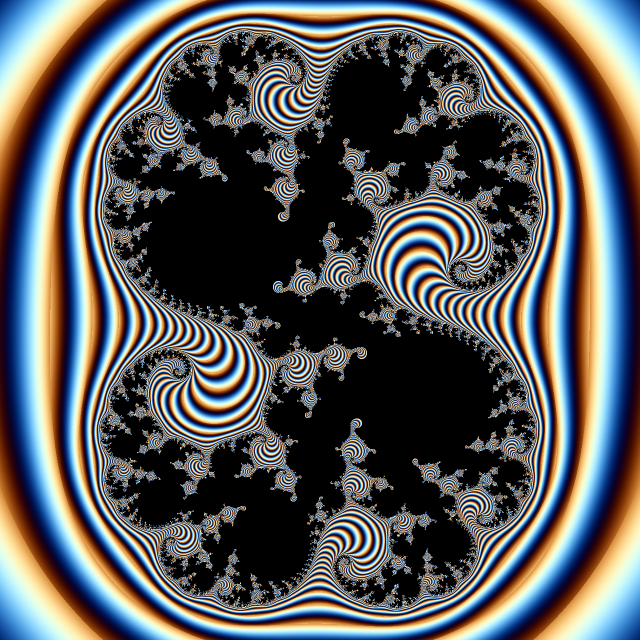
This background is drawn by a WebGL 2 fragment shader. Its source:

```glsl
#version 300 es
precision highp float;
// Draws a filled Julia set in black, ringed by smooth blue, cream and copper bands.

uniform vec2 u_resolution;
out vec4 outColor;

const float TAU = 6.2831853;
const float HALF_WIDTH = 1.2;              // half extent of the visible plane
const vec2 JULIA_SEED = vec2(0.285, -0.013);
const vec3 BAND_PHASE = vec3(0.14, 0.24, 0.34);
const int MAX_STEPS = 64;                  // points that last longer stay black
const float BAILOUT = 2.0;
const int SAMPLES = 2;                     // samples per axis for smooth edges

vec2 complexSquare(vec2 z) {
    return vec2(z.x * z.x - z.y * z.y, 2.0 * z.x * z.y);
}

// Fractional escape count, or -1 for points that stay bounded
float escapeCount(vec2 z, vec2 seed) {
    for (int i = 1; i <= MAX_STEPS; i++) {
        z = complexSquare(z) + seed;
        if (dot(z, z) > BAILOUT * BAILOUT) {
            return float(i) - log2(log2(length(z)));
        }
    }
    return -1.0;
}

// One full colour cycle for each escape step
vec3 bandColor(float count, vec3 phase) {
    return 0.5 + 0.5 * cos(TAU * (count + phase));
}

vec3 juliaColor(vec2 point, vec2 seed) {
    float count = escapeCount(point, seed);
    return count < 0.0 ? vec3(0.0) : bandColor(count, BAND_PHASE);
}

// Maps canvas coordinates to the complex plane, centred on the canvas
vec2 toPlane(vec2 coord, vec2 resolution) {
    float side = min(resolution.x, resolution.y);
    return (2.0 * coord - resolution) / side * HALF_WIDTH;
}

void main() {
    vec3 total = vec3(0.0);
    for (int y = 0; y < SAMPLES; y++) {
        for (int x = 0; x < SAMPLES; x++) {
            vec2 offset = (vec2(x, y) + 0.5) / float(SAMPLES) - 0.5;
            vec2 point = toPlane(gl_FragCoord.xy + offset, u_resolution);
            total += juliaColor(point, JULIA_SEED);
        }
    }
    outColor = vec4(total / float(SAMPLES * SAMPLES), 1.0);
}
```
